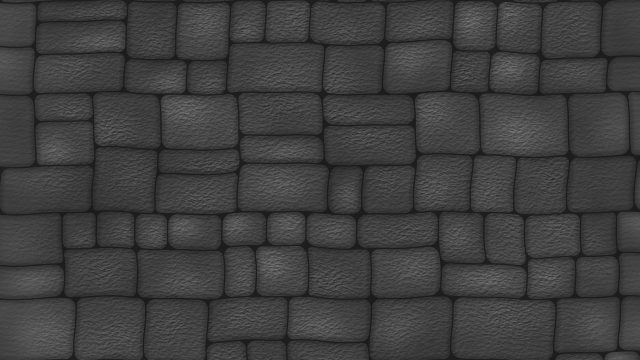
Reproduce this texture procedurally as a Shadertoy shader.

```glsl
float hash(vec2 p) {
    vec3 q = fract(vec3(p.xyx) * 0.1031);
    q += dot(q, q.yzx + 33.33);
    return fract((q.x + q.y) * q.z);
}

float jitteredEdge(float i, float seed) {
    return i + 0.3 * (hash(vec2(i + 41.0, seed)) - 0.5);
}

// Index, start and end of the uneven interval around x
vec3 unevenSpan(float x, float seed) {
    float i = floor(x);
    if (x < jitteredEdge(i, seed)) i -= 1.0;
    else if (x >= jitteredEdge(i + 1.0, seed)) i += 1.0;
    return vec3(i, jitteredEdge(i, seed), jitteredEdge(i + 1.0, seed));
}

// Distance to the nearest scattered point
float cellular(vec2 p) {
    vec2 cell = floor(p);
    float nearest = 2.0;
    for (int y = -1; y <= 1; y++)
        for (int x = -1; x <= 1; x++) {
            vec2 c = cell + vec2(x, y);
            vec2 point = c + vec2(hash(c + 7.0), hash(c + 63.0));
            nearest = min(nearest, length(p - point));
        }
    return nearest;
}

float layeredSines(vec2 p) {
    float sum = 0.0, amp = 0.5;
    for (int i = 0; i < 4; i++) {
        sum += amp * sin(p.x + 1.3 * sin(p.y)) * sin(p.y + 1.1 * sin(p.x * 0.8));
        p = mat2(1.5, 1.1, -1.1, 1.5) * p + 2.7;
        amp *= 0.55;
    }
    return sum;
}

float wrinkles(vec2 p) {
    p += 0.003 * sin(p.yx * vec2(97.0, 71.0));
    return cellular(p * vec2(66.0, 118.0))
         + 0.6 * cellular(p * vec2(120.0, 205.0) + 17.0);
}

float roundedBox(vec2 p, vec2 halfSize, float radius) {
    vec2 q = abs(p) - halfSize + radius;
    return length(max(q, 0.0)) + min(max(q.x, q.y), 0.0) - radius;
}

void mainImage(out vec4 fragColor, in vec2 fragCoord) {
    vec2 uv = fragCoord / iResolution.xy;
    vec2 p = fragCoord / iResolution.y;
    vec2 wall = p + 0.004 * sin(p.yx * vec2(17.0, 13.0) + 1.0)
                  + 0.0015 * sin(p.yx * vec2(43.0, 35.0));

    // Uneven courses of large blocks
    vec2 blockSize = vec2(0.43, 0.265);
    vec3 course = unevenSpan(wall.y / blockSize.y + 0.35, 3.0);
    float shift = hash(vec2(course.x, 19.0));
    vec3 block = unevenSpan(wall.x / blockSize.x + shift, course.x + 11.0);
    vec2 low = (vec2(block.y, course.y) - vec2(shift, 0.35)) * blockSize;
    vec2 high = (vec2(block.z, course.z) - vec2(shift, 0.35)) * blockSize;
    vec2 id = vec2(block.x, course.x) + 50.0;

    // Split each block into stones, the last cut only sometimes
    for (int i = 0; i < 3; i++) {
        vec2 size = high - low;
        bool lastCut = i == 2;
        if (lastCut && (hash(id + 5.0) > 0.45 || max(size.x, size.y) < 0.19)) break;
        float cut = mix(0.37, 0.63, hash(id + 23.0));
        bool upper;
        if (size.x > size.y * mix(1.2, 1.9, hash(id + 31.0))) {
            float edge = mix(low.x, high.x, cut);
            upper = wall.x > edge;
            if (upper) low.x = edge; else high.x = edge;
        } else {
            float edge = mix(low.y, high.y, cut);
            upper = wall.y > edge;
            if (upper) low.y = edge; else high.y = edge;
        }
        id += upper ? vec2(13.7, 5.3) : vec2(3.1, 17.9);
    }

    vec2 halfSize = 0.5 * (high - low);
    vec2 local = wall - 0.5 * (low + high);
    float radius = min(mix(0.012, 0.028, hash(id + 2.0)), 0.6 * min(halfSize.x, halfSize.y));
    float dist = roundedBox(local, halfSize - 0.0018, radius);

    // Cloudy tone with a soft worn highlight on each stone
    float cloud = layeredSines(p * 9.0);
    vec2 offset = vec2(hash(id + 71.0), hash(id + 83.0)) - 0.5;
    vec2 fromGlow = local / halfSize - offset;
    float glow = exp(-2.2 * dot(fromGlow, fromGlow));
    float strength = hash(id + 97.0);
    float tone = 0.248 + 0.025 * (hash(id + 3.0) - 0.5) + 0.04 * cloud;
    tone += glow * (0.02 + 0.09 * strength * strength);

    // Embossed wrinkles, fading towards the wall sides
    float sides = smoothstep(0.0, 0.14, uv.x) * smoothstep(1.0, 0.86, uv.x);
    float relief = wrinkles(p) - wrinkles(p + vec2(-0.0011, 0.003));
    float roughness = (0.3 + 0.7 * sides) * (0.55 + 0.6 * glow + 0.3 * cloud);
    tone += 0.14 * relief * roughness;
    tone += 0.008 * sin(p.y * 410.0 + 3.0 * sin(p.x * 13.0)) * (1.0 - 0.6 * sides);

    // Shaded stone rims and dark joints
    tone *= mix(0.8, 1.0, smoothstep(0.0, 0.018, -dist));
    float soft = max(0.0015, 0.6 / iResolution.y);
    float joint = smoothstep(-soft, soft, dist);
    tone = mix(tone, 0.115 + 0.012 * cloud, joint);

    fragColor = vec4(vec3(clamp(tone, 0.0, 1.0)), 1.0);
}
```
